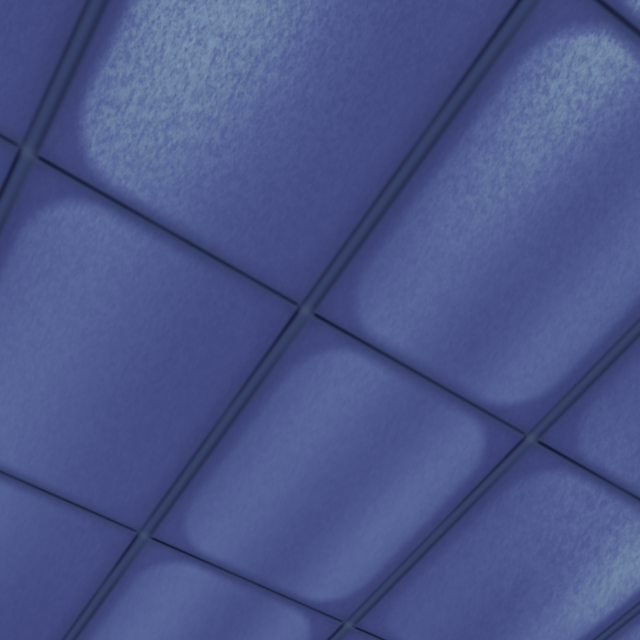
Reproduce this texture procedurally as a Shadertoy shader.

```glsl
// Blue cushioned tiles with slate joints, seen in steep perspective.

float hash(vec2 p) {
    vec3 q = fract(p.xyx * vec3(0.1031, 0.1030, 0.0973));
    q += dot(q, q.yzx + 33.33);
    return fract((q.x + q.y) * q.z);
}

float noise(vec2 p) {
    vec2 i = floor(p), f = fract(p);
    f = f * f * (3.0 - 2.0 * f);
    return mix(mix(hash(i), hash(i + vec2(1, 0)), f.x),
               mix(hash(i + vec2(0, 1)), hash(i + vec2(1, 1)), f.x), f.y);
}

float roundBox(vec2 p, vec2 halfSize, float radius) {
    vec2 q = abs(p) - halfSize + radius;
    return length(max(q, 0.0)) + min(max(q.x, q.y), 0.0) - radius;
}

float ridge(float x, float width) {
    return exp(-x * x / (width * width));
}

// Two pencils of lines, each fanning out from its own vanishing point.
vec2 tileCoords(vec2 p) {
    float steep = (p.x + 1.046) / (p.y + 1.604);
    float shallow = (4.036 - p.x) / (p.y + 1.508);
    return vec2((steep - 0.4605) / 0.2585, (2.280 - shallow) / 0.521);
}

// Brightness of the padded face: one or two folds per column.
float faceLight(vec2 tile, vec2 p) {
    vec2 cell = floor(tile), f = fract(tile);
    float second = clamp(cell.x, 0.0, 1.0);
    float first = 1.0 - 0.6 * step(1.5, cell.x);
    float folds = first * ridge(f.x - 0.27, mix(0.31, 0.20, second))
                + second * ridge(f.x - 0.80, 0.16);
    float cushion = 1.0 - smoothstep(-0.035, 0.02, roundBox(f - 0.5, vec2(0.43, 0.475), 0.20));

    float light = 0.03 + cushion * (0.06 + 0.39 * folds);
    light += 0.04 * (hash(cell + 20.0) - 0.5);
    light += 0.10 * (noise(p * 5.0) - 0.5);

    // Sheen on the upper row and in the lower right corner
    float sheen = smoothstep(0.55, 0.95, p.y) * folds
                + 0.9 * ridge(length(p - vec2(0.98, 0.14)), 0.17);
    light += 0.36 * cushion * sheen;

    // Leathery grain, stronger on lit parts
    vec2 g = mat2(0.90, 0.43, -0.43, 0.90) * p;
    float grain = noise(g * vec2(200, 110)) + 0.7 * noise(g * vec2(360, 250) + 40.0) - 0.85;
    return light + grain * (0.06 + 0.20 * light * smoothstep(0.0, 1.0, p.y) + 0.20 * cushion * sheen);
}

void mainImage(out vec4 fragColor, in vec2 fragCoord) {
    vec2 p = fragCoord / iResolution.xy;
    vec2 tile = tileCoords(p);
    vec2 d = tile - floor(tile + 0.5);   // signed offset from the nearest joints

    // Padded face
    float light = faceLight(tile, p);
    vec3 color = mix(vec3(0.245, 0.275, 0.49), vec3(0.43, 0.51, 0.70), light);
    color += vec3(0.02, 0.03, -0.03) * smoothstep(0.45, 0.9, light);

    // Soft shade beside the joints
    color *= 1.0 - 0.10 * ridge(d.x, 0.07) - 0.10 * ridge(d.y, 0.03);

    vec3 slate = vec3(0.215, 0.265, 0.415);
    vec3 gap = vec3(0.06, 0.075, 0.17);
    float wear = noise(tile * vec2(9, 7) + 5.0);

    // Shallow joints: thin dark gap, blackest just right of a crossing
    float nearRight = step(0.0, d.x) * ridge(d.x, 0.25);
    float shallowGap = ridge(d.y - 0.003, 0.006) * (0.5 + 0.2 * wear + 0.4 * nearRight);
    vec3 shallowJoint = mix(slate, gap, min(shallowGap, 1.0));
    color = mix(color, shallowJoint, 0.9 - 0.9 * smoothstep(0.006, 0.019, abs(d.y)));

    // Steep joints: soft slate band, dark on the left just below a crossing
    float nearBelow = step(d.y, 0.0) * ridge(d.y, 0.22);
    float leftGap = ridge(d.x + 0.022, 0.009) * (0.25 + 0.2 * wear + 0.45 * nearBelow);
    float rightGap = ridge(d.x - 0.020, 0.012) * (0.40 - 0.25 * nearBelow);
    vec3 steepJoint = mix(slate, gap, max(leftGap, rightGap));
    color = mix(color, steepJoint, 0.92 - 0.92 * smoothstep(0.020, 0.043, abs(d.x)));

    // Paler knot where the joints cross
    color = mix(color, vec3(0.27, 0.325, 0.45), 0.75 * ridge(length(d * vec2(1.0, 1.5)), 0.024));

    fragColor = vec4(color, 1.0);
}
```
